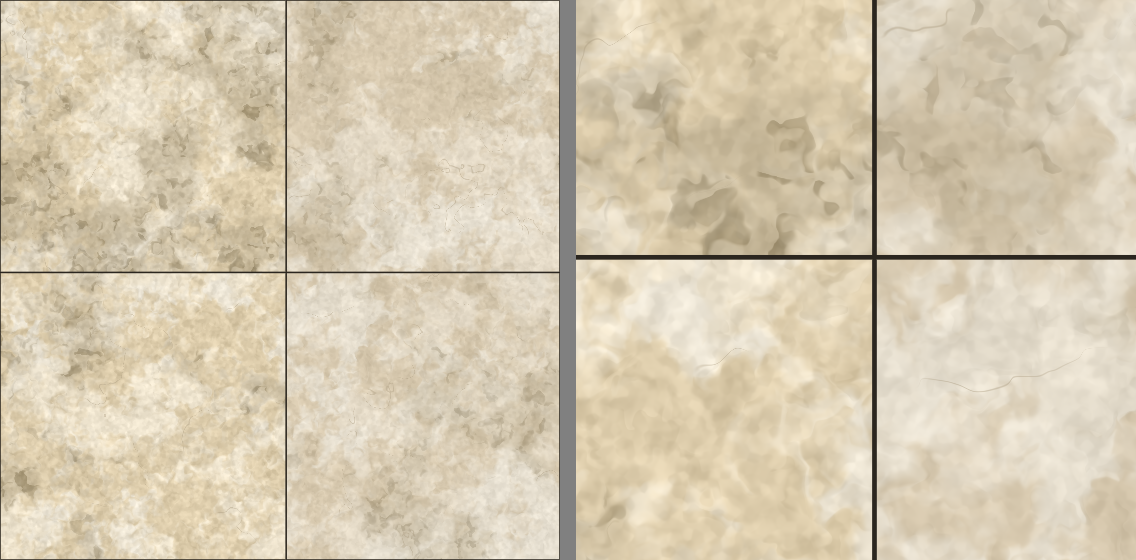
Left: the whole. Right: its middle third, enlarged.
This texture is drawn by a WebGL 2 fragment shader. Its source:

```glsl
#version 300 es
precision highp float;

uniform vec2 u_resolution;
out vec4 fragColor;

vec2 hash2(vec2 p) {
  vec3 q = fract(p.xyx * vec3(0.1031, 0.1030, 0.0973));
  q += dot(q, q.yzx + 33.33);
  return fract((q.xx + q.yz) * q.zy);
}

// Random cell values blended by distance to their feature points, about -0.5 to 0.5
float cellBlend(vec2 p) {
  vec2 cell = floor(p), f = p - cell;
  vec2 sum = vec2(0.0);
  for (int j = -1; j <= 1; j++) {
    for (int i = -1; i <= 1; i++) {
      vec2 g = vec2(i, j);
      vec2 d = g + hash2(cell + g) - f;
      float w = exp(-6.0 * dot(d, d));
      sum += w * vec2(hash2(cell + g + 57.0).x - 0.5, 1.0);
    }
  }
  return sum.x / sum.y;
}

float layers(vec2 p, int octaves, float gain) {
  float total = 0.0, amp = 1.0;
  for (int i = 0; i < octaves; i++) {
    total += amp * cellBlend(p);
    p = mat2(1.6, 1.2, -1.2, 1.6) * p + 19.7;
    amp *= gain;
  }
  return total;
}

// Thin threads where a layered field crosses zero
float threads(vec2 p, float width) {
  return 1.0 - smoothstep(0.0, width, abs(layers(p, 4, 0.55)));
}

void main() {
  vec2 uv = gl_FragCoord.xy / u_resolution;
  vec2 pixel = 1.0 / u_resolution;

  // Two by two tiles, the joints slightly off centre
  vec2 joint = vec2(0.511, 0.5135);
  vec2 tile = step(joint, uv);
  vec2 local = uv - tile * joint;
  vec2 p = uv + tile * vec2(7.3, 11.9) + 3.0;
  float contrast = mix(1.0, 0.72, tile.x);

  // Ragged clouds, mid-sized mottling and fine grain
  vec2 ragged = p + 0.016 * vec2(layers(p * 45.0, 2, 0.7), layers(p * 45.0 + 40.0, 2, 0.7));
  float cloud = layers(ragged * 6.0, 5, 0.8);
  float mottle = layers(ragged * 30.0 + 60.0, 3, 0.85);
  float grain = layers(p * 95.0, 2, 0.9);

  vec3 tan_ = mix(vec3(0.880, 0.815, 0.685), vec3(0.850, 0.793, 0.690), tile.x);
  vec3 cream = mix(vec3(0.935, 0.895, 0.810), vec3(0.900, 0.860, 0.785), tile.x);
  vec3 color = mix(tan_, cream, smoothstep(-0.38, 0.42, cloud + mottle * 0.35));

  // Pale, cool patches with broken borders
  float bloom = layers(ragged * 5.0 + 130.0, 4, 0.75) + mottle * 0.35;
  color = mix(color, vec3(0.915, 0.892, 0.840), 0.75 * smoothstep(0.05, 0.55, bloom));

  // Grey-brown stains, gathered low in the upper tiles
  vec2 away = (local - vec2(0.12, 0.10)) * vec2(1.0, 1.5);
  float gather = tile.y * exp(-40.0 * dot(away, away));
  float stain = layers(ragged * 5.0 + 80.0, 4, 0.75) + gather * 0.35;
  float dirt = smoothstep(0.0, 0.65, stain + mottle * 0.3);
  color = mix(color, vec3(0.725, 0.670, 0.555), dirt * 0.7 * contrast);

  // Small dark flecks, thicker inside the stains
  float fleck = smoothstep(0.12, 0.42, layers(ragged * 60.0 + 170.0, 2, 0.7));
  color -= vec3(0.09, 0.092, 0.098) * fleck * (0.35 + dirt) * contrast;
  color += (grain * 0.07 + mottle * 0.035) * contrast;

  // Sparse broken hairlines
  float hairline = threads(p * 9.0 + 240.0, 0.014);
  hairline *= smoothstep(0.10, 0.3, cellBlend(p * 13.0 + 210.0));
  color = mix(color, vec3(0.66, 0.60, 0.49), hairline * 0.4);

  // Thin dark joints and outer edge
  vec2 gap = min(abs(uv - joint), min(uv, 1.0 - uv));
  vec2 cover = clamp((0.0014 - gap) / pixel + 0.5, 0.0, 1.0);
  color = mix(color, vec3(0.17, 0.15, 0.12), max(cover.x, cover.y));

  fragColor = vec4(color, 1.0);
}
```
